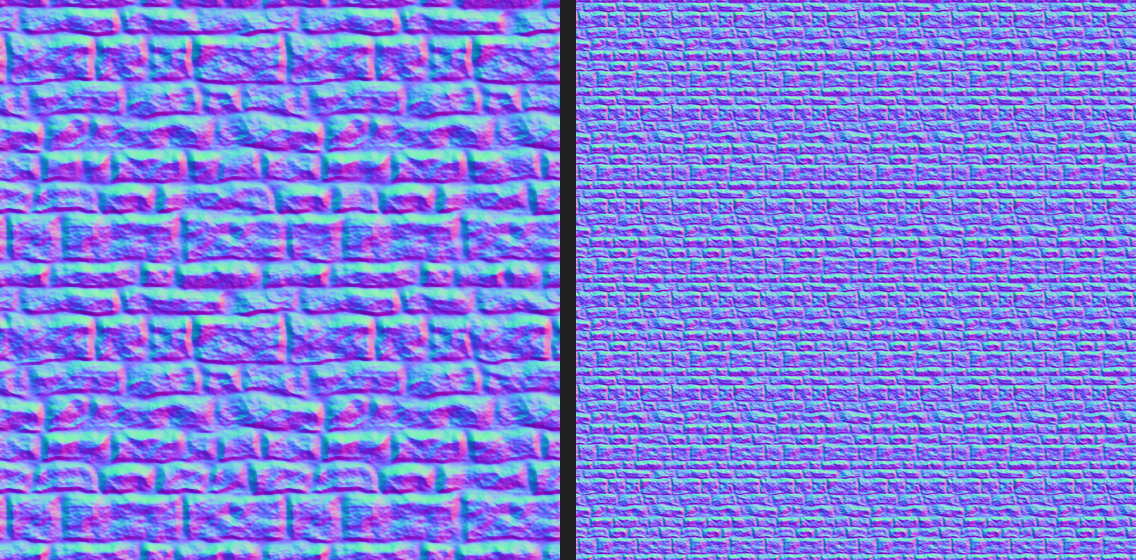
Left: one tile. Right: repeated 3 by 3.
Write a Shadertoy shader that draws this texture map.

```glsl
// Tangent-space normal map of a rough, coursed stone wall that tiles.

const float REPEATS = 2.0;           // wall repeats across and down
const int COURSES = 8;               // rows of stones in one repeat
const float COURSE_HEIGHT[COURSES] = float[COURSES](
    0.099, 0.172, 0.109, 0.117, 0.122, 0.112, 0.175, 0.094);
const float COURSE_SHIFT = 0.031;    // vertical start of the first course
const float JOINT_JITTER = 0.7;      // uneven stone lengths
const float CREST = 0.044;           // height of a stone above its joints
const float TOP_BEVEL = 0.05;
const float SIDE_BEVEL = 0.032;
const float BOTTOM_BEVEL = 0.016;
const float WAVINESS = 0.028;        // bending of the joints
const float RAGGEDNESS = 0.008;      // small chips along the joints
const float ROUGHNESS = 0.042;       // relief on the stone faces
const float RELIEF = 1.1;            // overall slope strength
const float SAMPLE_STEP = 0.0025;    // distance between height samples

float hash(vec2 cell, float seed) {
    vec3 a = fract(cell.xyx * 0.1031 + seed * 0.173);
    a += dot(a, a.yzx + 33.33);
    return fract((a.x + a.y) * a.z);
}

// Gradient noise that wraps after a whole number of cells
float cornerSlope(vec2 cell, vec2 offset, vec2 period, float seed) {
    float angle = 6.2832 * hash(floor(mod(cell + 0.5, period)), seed);
    return dot(vec2(cos(angle), sin(angle)), offset);
}

float gradientNoise(vec2 p, vec2 period, float seed) {
    vec2 cell = floor(p), f = p - cell;
    vec2 w = f * f * f * (f * (f * 6.0 - 15.0) + 10.0);
    vec2 e = vec2(1.0, 0.0);
    float a = cornerSlope(cell, f, period, seed);
    float b = cornerSlope(cell + e.xy, f - e.xy, period, seed);
    float c = cornerSlope(cell + e.yx, f - e.yx, period, seed);
    float d = cornerSlope(cell + e.xx, f - e.xx, period, seed);
    return mix(mix(a, b, w.x), mix(c, d, w.x), w.y);
}

float tiledNoise(vec2 p, vec2 cells, float seed) {
    return gradientNoise(p * cells, cells, seed);
}

// Chipped rock: broad creased facets under finer grain
float rockRelief(vec2 p) {
    vec2 cells = vec2(8.0, 11.0);
    float amplitude = 1.0, sum = -0.7 * abs(tiledNoise(p, vec2(9.0, 13.0), 11.0));
    for (int i = 0; i < 4; i++) {
        sum += amplitude * tiledNoise(p, cells, 20.0 + float(i));
        cells *= 2.0;
        amplitude *= 0.43;
    }
    return sum;
}

float jointOffset(float index, float count, float row) {
    return JOINT_JITTER * (hash(vec2(floor(mod(index + 0.5, count)), row), 3.0) - 0.5);
}

float wallHeight(vec2 p) {
    // Bend the courses and chip their edges
    vec2 q = p + WAVINESS * vec2(tiledNoise(p, vec2(5.0), 1.0), tiledNoise(p, vec2(5.0), 2.0));
    q += RAGGEDNESS * vec2(tiledNoise(p, vec2(22.0), 5.0), tiledNoise(p, vec2(22.0), 6.0));

    // Find the course
    float y = fract(q.y + COURSE_SHIFT), base = 0.0;
    int row = 0;
    for (int i = 0; i < COURSES - 1; i++) {
        if (y < base + COURSE_HEIGHT[i]) break;
        base += COURSE_HEIGHT[i];
        row++;
    }
    float rowId = float(row), rowHeight = COURSE_HEIGHT[row];

    // Find the stone between two jittered joints
    float count = hash(vec2(rowId, 7.0), 4.0) < 0.45 ? 3.0 : 4.0;
    float x = fract(q.x + hash(vec2(rowId, 2.0), 8.0)) * count;
    float index = floor(x);
    if (x < index + jointOffset(index, count, rowId)) index -= 1.0;
    else if (x >= index + 1.0 + jointOffset(index + 1.0, count, rowId)) index += 1.0;
    float left = index + jointOffset(index, count, rowId);
    float right = index + 1.0 + jointOffset(index + 1.0, count, rowId);
    vec2 stone = vec2(floor(mod(index + 0.5, count)), rowId);

    // Face leans outward to a crest, then drops over the top bevel
    float sideGap = min(x - left, right - x) / count;
    float rise = y - base;
    float body = smoothstep(0.0, SIDE_BEVEL, sideGap)
               * smoothstep(0.0, TOP_BEVEL, rowHeight - rise)
               * smoothstep(0.0, BOTTOM_BEVEL, rise);
    float across = (x - left) / (right - left) - 0.5;
    float lean = 0.7 * (hash(stone, 9.0) - 0.5) * across;
    float face = 0.35 + 0.75 * rise / rowHeight + lean;
    float bulk = 0.8 + 0.4 * hash(stone, 10.0);
    return CREST * bulk * body * face + ROUGHNESS * mix(0.3, 1.0, body) * rockRelief(p);
}

// Some patches differ from one repeat to the next
float variedHeight(vec2 p) {
    float patchNoise = gradientNoise(p * 2.0, vec2(2.0 * REPEATS), 31.0);
    float change = smoothstep(0.22, 0.36, patchNoise);
    float height = wallHeight(p);
    if (change > 0.0) height = mix(height, wallHeight(p + vec2(0.37, 0.0)), change);
    return height;
}

void mainImage(out vec4 fragColor, in vec2 fragCoord) {
    vec2 p = fragCoord / iResolution.xy * REPEATS;
    vec2 e = vec2(SAMPLE_STEP, 0.0);
    vec2 slope = vec2(variedHeight(p + e.xy) - variedHeight(p - e.xy),
                      variedHeight(p + e.yx) - variedHeight(p - e.yx)) / (2.0 * SAMPLE_STEP);
    vec3 normal = normalize(vec3(-RELIEF * slope, 1.0));
    fragColor = vec4(normal * 0.5 + 0.5, 1.0);
}
```
